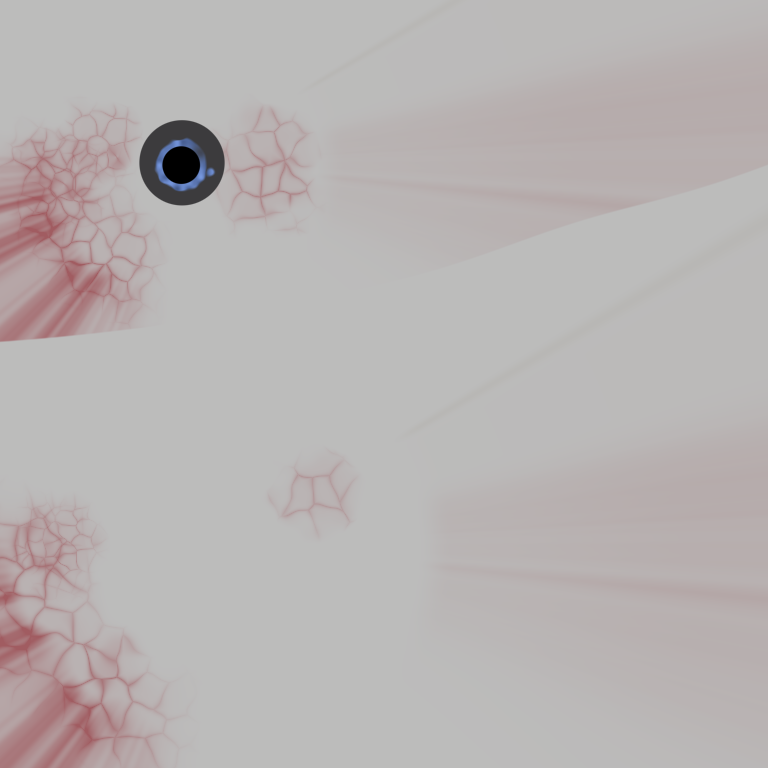
This background is drawn by a three.js fragment shader. Its source:

```glsl
// Grey backdrop with two panels of red veins and radial streaks, and a dark blue-ringed eye
varying vec2 vUv;

vec2 hash2(vec2 p) {
  return fract(sin(vec2(dot(p, vec2(127.1, 311.7)), dot(p, vec2(269.5, 183.3)))) * 43758.5);
}

float noise(vec2 p) {
  vec2 i = floor(p), f = fract(p);
  f = f * f * (3.0 - 2.0 * f);
  return mix(mix(hash2(i).x, hash2(i + vec2(1, 0)).x, f.x),
             mix(hash2(i + vec2(0, 1)).x, hash2(i + vec2(1, 1)).x, f.x), f.y);
}

// Thin dark borders between irregular cells
float veins(vec2 p) {
  p += 0.35 * vec2(noise(p * 1.7), noise(p * 1.7 + 31.0));
  vec2 cell = floor(p);
  float nearest = 8.0, second = 8.0;
  for (int y = -1; y <= 1; y++) {
    for (int x = -1; x <= 1; x++) {
      vec2 id = cell + vec2(float(x), float(y));
      float d = length(id + hash2(id) - p);
      second = min(second, max(nearest, d));
      nearest = min(nearest, d);
    }
  }
  return exp(-9.0 * (second - nearest)) * (0.35 + 0.65 * noise(p * 0.6 + 9.0));
}

float line(float x, float center, float width) {
  float d = (x - center) / width;
  return exp(-d * d);
}

// Soft, ragged patch of veins
float patchOfVeins(vec2 uv, vec2 center, vec2 radius, float scale) {
  float d = length((uv - center) / radius) + 0.5 * (noise(uv * 40.0) - 0.5);
  return (1.0 - smoothstep(0.4, 1.1, d)) * (0.14 + 0.8 * veins(uv * scale));
}

const vec3 GREY = vec3(0.737, 0.737, 0.735);
const vec3 RED = vec3(0.63, 0.36, 0.38);

// Streaks leave a clear disc: pale to the right, red to the lower left
vec3 panel(vec2 uv, vec2 center, float radius, float scale) {
  vec2 p = uv - center;
  float r = length(p);

  // Pale fan
  float a = atan(p.y, p.x);
  float grain = noise(vec2(a * 30.0, 2.0)) * 0.6 + noise(vec2(a * 85.0, 5.0)) * 0.4;
  float fan = smoothstep(-0.52, -0.1, a) * (1.0 - smoothstep(0.13, 0.31, a));
  float start = smoothstep(radius - 0.01, radius + 0.04, r);
  float reach = start * mix(0.55, 1.0, smoothstep(radius, radius + 0.4, r));
  float tint = fan * (0.72 + 0.4 * grain);
  tint += 0.16 * smoothstep(-0.8, -0.4, a) * (1.0 - smoothstep(0.48, 0.55, a));
  tint += 0.4 * line(a, -0.1, 0.013) - 0.3 * line(a, -0.065, 0.014);
  tint -= 0.2 * line(a, -0.14, 0.02);
  vec3 color = mix(GREY, vec3(0.717, 0.683, 0.682), tint * reach);
  color -= vec3(0.014, 0.018, 0.026) * line(a, 0.535, 0.016) * start;

  // Red streaks
  float b = atan(-p.y, -p.x);
  float streak = noise(vec2(b * 13.0, 8.0)) * 0.6 + noise(vec2(b * 42.0, 3.0)) * 0.4;
  float wedge = smoothstep(-0.2, 0.3, b) * (1.0 - smoothstep(0.75, 1.5, b));
  float ragged = r + 0.04 * (noise(uv * 24.0) - 0.5);
  float red = wedge * smoothstep(radius - 0.02, radius + 0.03, ragged);
  red *= 0.22 + 0.9 * streak * streak;

  // Band of veins along the inner end of the streaks
  float band = smoothstep(radius - 0.11, radius - 0.04, ragged)
             * (1.0 - smoothstep(radius + 0.01, radius + 0.07, ragged));
  band *= smoothstep(-0.35, 0.05, b) * (1.0 - smoothstep(0.95, 1.5, b));
  red += band * (0.1 + 0.75 * veins(uv * scale));
  return mix(color, RED, clamp(red, 0.0, 1.0));
}

void main() {
  vec2 uv = vUv;
  vec2 eye = vec2(0.237, 0.788);

  // Two panels, divided by a rising curve
  float divide = 0.555 + 0.07 * uv.x + 0.16 * uv.x * uv.x + 0.013 * line(uv.x, 0.75, 0.14);
  vec3 lower = panel(uv, vec2(0.286, 0.29), 0.265, 24.0);
  vec3 upper = panel(uv, eye, 0.175, 33.0);
  vec3 color = mix(lower, upper, smoothstep(-0.0015, 0.0015, uv.y - divide));

  // Separate vein patches
  float red = 0.75 * patchOfVeins(uv, vec2(0.343, 0.777), vec2(0.07, 0.094), 30.0);
  red += 0.7 * patchOfVeins(uv, vec2(0.128, 0.818), vec2(0.054, 0.06), 40.0);
  red += 0.8 * patchOfVeins(uv, vec2(0.075, 0.755), vec2(0.065, 0.075), 38.0);
  red += 0.6 * patchOfVeins(uv, vec2(0.412, 0.36), vec2(0.06, 0.062), 27.0);
  red += 0.7 * patchOfVeins(uv, vec2(0.08, 0.292), vec2(0.066, 0.07), 50.0);
  color = mix(color, RED, clamp(red, 0.0, 1.0));

  // Eye: dark disc, uneven blue ring, black pupil
  vec2 e = uv - eye;
  color = mix(color, vec3(0.235, 0.232, 0.238), 1.0 - smoothstep(0.0545, 0.0565, length(e)));
  vec2 q = e + vec2(0.001, 0.003);
  float wobble = 0.006 * (noise(uv * 90.0) - 0.5);
  float ring = 1.0 - smoothstep(0.031, 0.035, length(q) + wobble);
  ring = max(ring, 1.0 - smoothstep(0.004, 0.008, length(e - vec2(0.038, -0.012)) + wobble));
  ring *= 1.0 - 0.75 * line(length(q - vec2(0.026, 0.018)), 0.0, 0.012);
  vec3 blue = mix(vec3(0.27, 0.36, 0.56), vec3(0.47, 0.6, 0.88), noise(uv * 130.0));
  color = mix(color, blue, ring);
  color = mix(color, vec3(0.0), 1.0 - smoothstep(0.0235, 0.0255, length(q)));

  gl_FragColor = vec4(color, 1.0);
}
```
